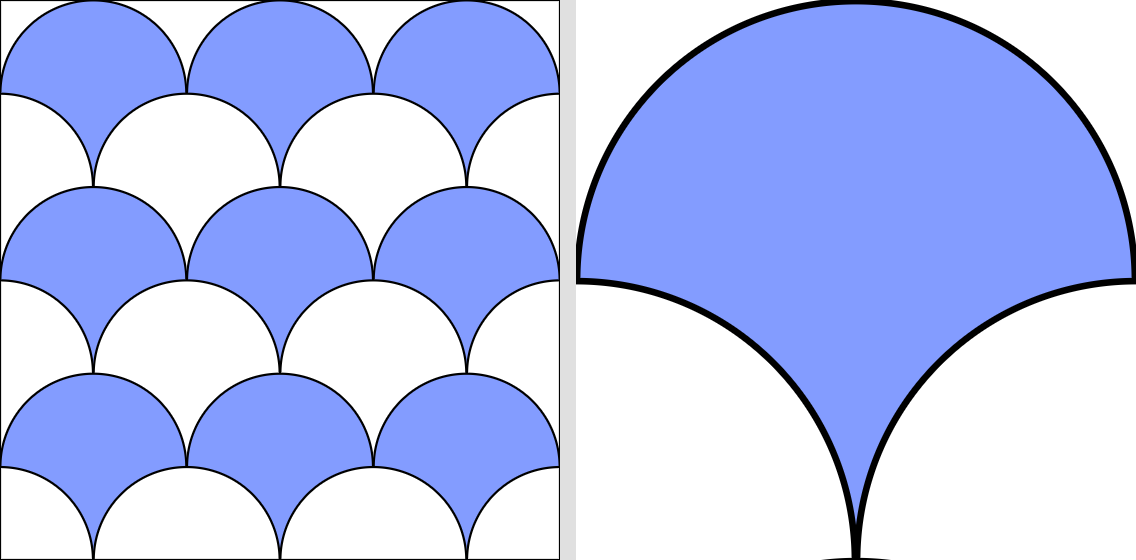
Left: the whole. Right: its middle third, enlarged.
This pattern is drawn by a WebGL 2 fragment shader. Its source:

```glsl
#version 300 es
precision highp float;
// Overlapping fish-scale rows, alternately blue and white, with black outlines.

uniform vec2 u_resolution;
out vec4 fragColor;

const vec3 BLUE = vec3(0.514, 0.612, 1.0);
const vec3 WHITE = vec3(1.0);
const vec3 INK = vec3(0.0);

const float RADII_ACROSS = 6.0;    // three scales across, three row pairs down
const float LINE_HALF = 0.0118;    // half outline width, in scale radii
const float LINE_RADIUS = 0.996;   // centre line of the outline
const float FRAME_WIDTH = 0.012;   // border around the canvas

// Signed distance to the nearest scale circle in a row; odd rows shift by one radius.
float scaleDistance(vec2 p, float row) {
    float x = mod(p.x - row + 1.0, 2.0) - 1.0;
    return length(vec2(x, p.y - row)) - LINE_RADIUS;
}

// Smoothed coverage of the region where the distance is negative.
float coverage(float dist, float pixel) {
    return clamp(0.5 - dist / pixel, 0.0, 1.0);
}

vec3 rowColor(float row) {
    return mix(WHITE, BLUE, mod(row, 2.0));
}

// Distance inward from the nearest canvas edge.
float edgeDistance(vec2 p, float size) {
    vec2 inset = min(p, size - p);
    return min(inset.x, inset.y);
}

void main() {
    vec2 p = gl_FragCoord.xy / u_resolution * RADII_ACROSS;
    float pixel = RADII_ACROSS / min(u_resolution.x, u_resolution.y);

    // The lower row lies in front of the one above it.
    float row = floor(p.y);
    float front = scaleDistance(p, row);
    vec3 color = mix(rowColor(row + 1.0), rowColor(row), coverage(front, pixel));

    // Outline of the front row, plus the line edge rising from the row below.
    float below = scaleDistance(p, row - 1.0);
    float outline = min(abs(front), abs(below)) - LINE_HALF;
    float frame = edgeDistance(p, RADII_ACROSS) - FRAME_WIDTH;
    color = mix(color, INK, coverage(min(outline, frame), pixel));

    fragColor = vec4(color, 1.0);
}
```
